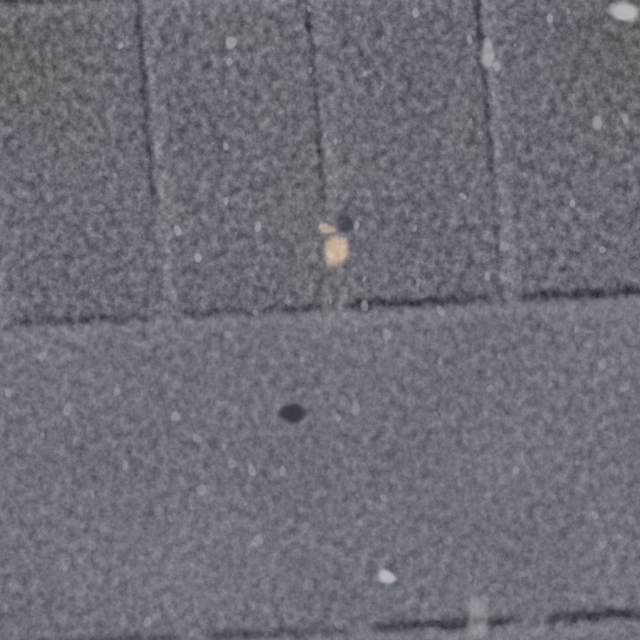
Write a WebGL 1 fragment shader that draws this texture.

```glsl
precision highp float;
// Worn grey paving: a row of upright setts above a plain slab, slightly tilted.
// Gradient noise gives the grain and stains; repeated seams have a dark gap and
// a pale lip, and hashed cells scatter light flecks and small chips.

uniform vec2 u_resolution;

const vec3 SETT_COLOR = vec3(0.425, 0.418, 0.452);
const vec3 SLAB_COLOR = vec3(0.437, 0.445, 0.474);
const vec3 DIRT_COLOR = vec3(0.395, 0.380, 0.385);
const vec3 GAP_COLOR = vec3(0.245, 0.240, 0.270);
const vec3 LIP_COLOR = vec3(0.520, 0.515, 0.545);
const vec3 FLECK_COLOR = vec3(0.690, 0.680, 0.700);
const vec3 STAIN_COLOR = vec3(0.810, 0.720, 0.640);

const float ROW_HEIGHT = 0.505;
const float ROW_START = 0.490;    // height of the middle seam at the left edge
const float ROW_SLOPE = 0.052;
const float SETT_WIDTH = 0.266;
const float SETT_START = 0.260;   // first upright seam
const float SETT_LEAN = 0.080;
const float GRAIN_SCALE = 58.0;
const float GRAIN_CONTRAST = 0.26;
const float FLECK_CELLS = 24.0;
const float FLECK_CHANCE = 0.17;

vec2 hash2(vec2 p) {
  vec3 h = fract(vec3(p.xyx) * vec3(0.1031, 0.1030, 0.0973));
  h += dot(h, h.yzx + 33.33);
  return fract((h.xx + h.yz) * h.zy);
}

float corner(vec2 cell, vec2 offset, vec2 f) {
  return dot(hash2(cell + offset) * 2.0 - 1.0, f - offset);
}

float gradientNoise(vec2 p) {
  vec2 i = floor(p), f = fract(p);
  vec2 w = f * f * f * (f * (f * 6.0 - 15.0) + 10.0);
  float low = mix(corner(i, vec2(0.0), f), corner(i, vec2(1.0, 0.0), f), w.x);
  float high = mix(corner(i, vec2(0.0, 1.0), f), corner(i, vec2(1.0), f), w.x);
  return mix(low, high, w.y);
}

float fbm(vec2 p) {
  float sum = 0.0, gain = 0.65;
  for (int i = 0; i < 3; i++) {
    sum += gain * gradientNoise(p);
    p = mat2(1.6, 1.2, -1.2, 1.6) * p + 17.3;
    gain *= 0.62;
  }
  return sum;
}

// Soft line of the given half width around d = 0.
float band(float d, float halfWidth) {
  return exp(-d * d / (halfWidth * halfWidth));
}

// Soft-edged ellipse.
float blot(vec2 p, vec2 center, vec2 radius) {
  return 1.0 - smoothstep(0.55, 1.25, length((p - center) / radius));
}

// Light specks, at most one in each cell of a grid.
float flecks(vec2 p) {
  vec2 g = p * FLECK_CELLS, cell = floor(g);
  vec2 chance = hash2(cell + 71.0);
  vec2 center = 0.3 + 0.4 * hash2(cell + 13.0);
  float radius = mix(0.08, 0.23, chance.y * chance.y);
  float speck = blot(fract(g), center, radius * vec2(0.85, 1.15));
  return speck * step(chance.x, FLECK_CHANCE) * mix(0.35, 0.8, chance.y);
}

void main() {
  vec2 uv = gl_FragCoord.xy / u_resolution;
  vec2 wobble = vec2(gradientNoise(uv * 38.0), gradientNoise(uv * 38.0 + 91.0));
  vec2 rough = uv + 0.008 * wobble;

  // Tilted paving frame; rowY is 0 on the middle seam.
  float rowY = rough.y - ROW_START - ROW_SLOPE * rough.x;
  float settX = rough.x + SETT_LEAN * (rough.y - 0.5) - SETT_START;
  float setts = smoothstep(-0.01, 0.01, rowY);
  float seamId = floor(settX / SETT_WIDTH + 0.5);
  float seamX = settX - seamId * SETT_WIDTH;
  float seamY = rowY - floor(rowY / ROW_HEIGHT + 0.5) * ROW_HEIGHT;

  // Stone body with broad tone and dirt.
  float broad = gradientNoise(uv * 5.0 + 4.0) + 0.5 * gradientNoise(uv * 13.0);
  vec3 color = mix(SLAB_COLOR, SETT_COLOR, setts);
  float corners = smoothstep(0.25, 0.6, abs(uv.x - 0.5)) * smoothstep(0.7, 0.95, uv.y);
  color = mix(color, DIRT_COLOR, clamp(corners + 0.6 * broad * setts, 0.0, 0.8));
  color += 0.035 * broad;

  // Seams: broken dark gaps, worn pale lips.
  float wear = gradientNoise(vec2(seamId * 7.3 + 2.0, uv.y * 9.0));
  float gapY = band(seamY - 0.004, 0.0085) * smoothstep(0.005, 0.04, abs(seamX));
  gapY *= mix(0.55, 0.85, smoothstep(0.5, 0.58, uv.x)) + 0.5 * broad;
  float lipY = band(seamY + 0.014, 0.012) * 0.5;
  float gapX = band(seamX + 0.006, 0.006) * setts;
  gapX *= clamp(smoothstep(0.6, 0.85, uv.y) * 0.6 + 0.15 + wear, 0.0, 0.8);
  float lipX = band(seamX - 0.008, 0.013) * setts * clamp(0.6 + wear, 0.2, 0.9);
  color = mix(color, LIP_COLOR, max(lipX, lipY));
  color = mix(color, GAP_COLOR, clamp(max(gapX, gapY), 0.0, 0.9));

  // Diagonal grain, coarser in contrast on the setts.
  vec2 grainUV = vec2(uv.x - 0.35 * uv.y, uv.y + 0.45 * uv.x) * vec2(1.1, 1.0);
  float grain = fbm(grainUV * GRAIN_SCALE) * GRAIN_CONTRAST;
  color += grain * mix(0.80, 1.05, setts) * vec3(1.0, 1.0, 0.98);

  // Scattered flecks, larger pale chips, a dark pit and a warm stain.
  color = mix(color, FLECK_COLOR, flecks(rough) * mix(0.6, 0.9, setts));
  float chips = max(blot(rough, vec2(0.602, 0.099), vec2(0.016, 0.011)),
                    blot(rough, vec2(0.975, 0.982), vec2(0.022, 0.017)));
  chips = max(chips, 0.7 * blot(rough, vec2(0.762, 0.915), vec2(0.012, 0.024)));
  chips = max(chips, 0.45 * blot(rough, vec2(0.747, 0.035), vec2(0.018, 0.038)));
  color = mix(color, FLECK_COLOR + 0.08, chips * 0.85);
  float pit = max(blot(rough, vec2(0.457, 0.354), vec2(0.024, 0.014)),
                  0.7 * blot(rough, vec2(0.538, 0.650), vec2(0.016, 0.014)));
  color = mix(color, GAP_COLOR - 0.06, pit * 0.8);
  float stain = max(blot(rough, vec2(0.526, 0.608), vec2(0.021, 0.023)),
                    0.75 * blot(rough, vec2(0.510, 0.643), vec2(0.015, 0.011)));
  color = mix(color, STAIN_COLOR + 0.5 * grain, stain * 0.9);

  gl_FragColor = vec4(clamp(color, 0.0, 1.0), 1.0);
}
```
